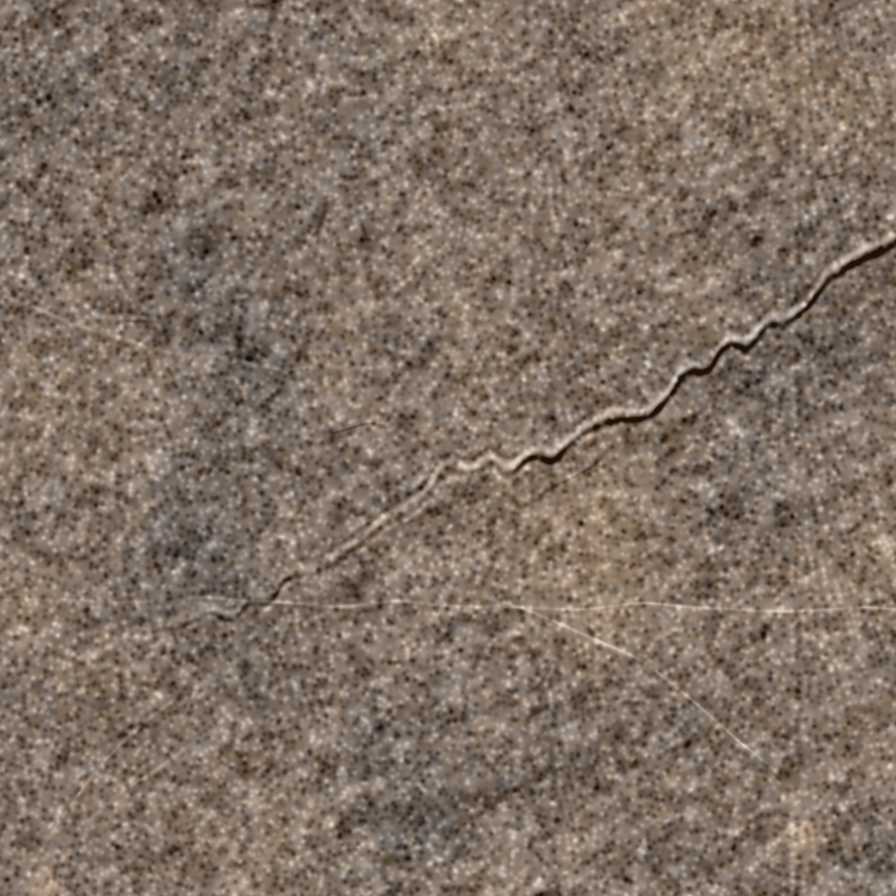
This texture is drawn by a WebGL 2 fragment shader. Its source:

```glsl
#version 300 es
precision highp float;
// Dry, stony ground from above: a meandering gully, faint pale tracks and stains.
// Grain is cellular noise (signed soft blobs, one per jittered cell) in several
// sizes; the lines are soft strokes around curves of the form y = f(x).

#define SOIL vec3(0.505, 0.445, 0.395)
#define WARM_TINT vec3(0.022, 0.002, -0.020)
#define FINE_SCALE 165.0
#define FINE_AMOUNT 0.20
#define MEDIUM_SCALE 85.0
#define MEDIUM_AMOUNT 0.10
#define WRINKLE_AMOUNT 0.07
#define PATCH_AMOUNT 0.045
#define GULLY_DEPTH 0.46
#define RIM_LIGHT 0.24
#define TRACK_LIGHT 0.19
#define TRACK_WIDTH 0.0022

uniform vec2 u_resolution;
out vec4 fragColor;

vec3 hash3(vec2 p) {
  vec3 q = fract(p.xyx * vec3(0.1031, 0.1030, 0.0973));
  q += dot(q, q.yxz + 33.33);
  return fract((q.xxy + q.yzz) * q.zyx);
}

// Cellular noise: sum of signed round blobs, roughly -1 to 1
float blobs(vec2 p) {
  vec2 cell = floor(p);
  float sum = 0.0;
  for (int j = -1; j <= 1; j++) {
    for (int i = -1; i <= 1; i++) {
      vec2 neighbour = cell + vec2(i, j);
      vec3 h = hash3(neighbour + 200.0);
      vec2 offset = p - neighbour - h.xy;
      sum += (2.0 * h.z - 1.0) * exp(-4.0 * dot(offset, offset));
    }
  }
  return sum;
}

float stroke(float d, float width) {
  float w = max(width, 0.8 / u_resolution.y);
  return exp(-d * d / (w * w));
}

float span(float x, float from, float to) {
  return smoothstep(from, from + 0.04, x) * (1.0 - smoothstep(to - 0.04, to, x));
}

// Signed distance to the gully bed, positive above it
float gullyDistance(vec2 p) {
  float course = 0.245 + 0.22 * p.x + 0.27 * p.x * p.x;
  course += 0.04 * stroke(p.x - 0.50, 0.10);
  course += 0.006 * sin(95.0 * p.x + 2.0 * sin(23.0 * p.x)) + 0.005 * sin(41.0 * p.x);
  float slope = 0.22 + 0.54 * p.x;
  return (p.y - course) / sqrt(1.0 + slope * slope) + 0.004 * blobs(p * 38.0);
}

float gullyShade(vec2 p) {
  float d = gullyDistance(p);
  float strength = mix(0.35, 1.0, smoothstep(0.15, 0.65, p.x)) * span(p.x, 0.05, 1.2);
  float broken = smoothstep(-0.35, 0.25, blobs(vec2(p.x * 24.0, 3.5)));
  float shade = -GULLY_DEPTH * stroke(d, 0.0036) * mix(0.3, 1.0, broken);
  shade += RIM_LIGHT * stroke(d - 0.008, 0.0045);
  shade += 0.5 * RIM_LIGHT * stroke(d + 0.0075, 0.003) * (1.0 - 0.6 * broken);
  shade -= 0.25 * GULLY_DEPTH * stroke(d - 0.016, 0.003) * (1.0 - broken);
  shade -= 0.05 * stroke(d + 0.03, 0.022);
  return shade * strength;
}

// Pale thin tracks, worn away in places
float tracks(vec2 p) {
  float wobble = 0.006 * blobs(p * 14.0);
  float y = p.y + wobble;
  float t = p.x - 0.56;
  float sum = stroke(y - 0.332 + 0.014 * p.x, TRACK_WIDTH) * mix(0.5, 1.0, span(p.x, 0.28, 1.2));
  sum += 1.2 * stroke((y - 0.33 + 0.30 * t + 1.1 * t * t) * 0.85, TRACK_WIDTH) * span(p.x, 0.52, 0.88);
  sum += 0.7 * stroke(y - 0.67 + 0.42 * p.x - 0.55 * p.x * p.x, 0.003) * span(p.x, -0.04, 0.47);
  sum += 0.6 * stroke((y - 0.01 - 0.75 * p.x) * 0.8, TRACK_WIDTH) * span(p.x, 0.08, 0.24);
  sum += 0.6 * stroke((y + 0.03 - 1.9 * p.x + 3.2 * p.x * p.x) * 0.7, TRACK_WIDTH) * span(p.x, 0.03, 0.26);
  sum += 0.7 * stroke(y - 0.085 - 0.35 * (p.x - 0.5), 0.004) * span(p.x, 0.48, 0.63);
  return sum * (0.75 + 0.6 * blobs(p * 45.0 + 7.0));
}

void main() {
  vec2 p = gl_FragCoord.xy / u_resolution;
  vec2 along = vec2(0.86 * p.x + 0.5 * p.y, 0.86 * p.y - 0.5 * p.x);

  // Grain, wrinkles along the slope and broad patches
  float patches = blobs(p * 5.0 + 2.0) + 0.7 * blobs(p * 12.0 + 9.0);
  float shade = FINE_AMOUNT * blobs(p * FINE_SCALE);
  shade += MEDIUM_AMOUNT * blobs(along * MEDIUM_SCALE * vec2(0.8, 1.1) + 31.0);
  shade += WRINKLE_AMOUNT * blobs(along * vec2(28.0, 75.0) + 57.0);
  shade += PATCH_AMOUNT * patches;

  // Short scattered cracks, where a stretched noise crosses zero
  float crack = stroke(blobs(along * vec2(11.0, 23.0) + 80.0), 0.07);
  shade -= 0.13 * crack * smoothstep(0.3, 0.6, blobs(p * 13.0 + 41.0));

  shade += gullyShade(p) + TRACK_LIGHT * tracks(p);

  // Cool stain with a dark streak, and two pale worn spots
  float stain = stroke(length((p - vec2(0.46, 0.11)) * vec2(0.7, 1.0)), 0.07);
  float streak = stroke(p.y - 0.10 - 0.30 * (p.x - 0.5) + 0.008 * blobs(p * 25.0), 0.008);
  float spots = stroke(length(p - vec2(0.90, 0.07)), 0.022) + stroke(length(p - vec2(0.05, 0.01)), 0.02);
  shade += 0.16 * spots - 0.07 * stain - 0.11 * streak * span(p.x, 0.44, 0.70);

  float warmth = 0.8 * patches + 0.9 * blobs(p * 100.0 + 17.0) + 1.5 * spots - 1.4 * stain;
  vec3 color = SOIL + clamp(shade, -0.38, 0.36) + WARM_TINT * warmth;
  fragColor = vec4(clamp(color, 0.0, 1.0), 1.0);
}
```
